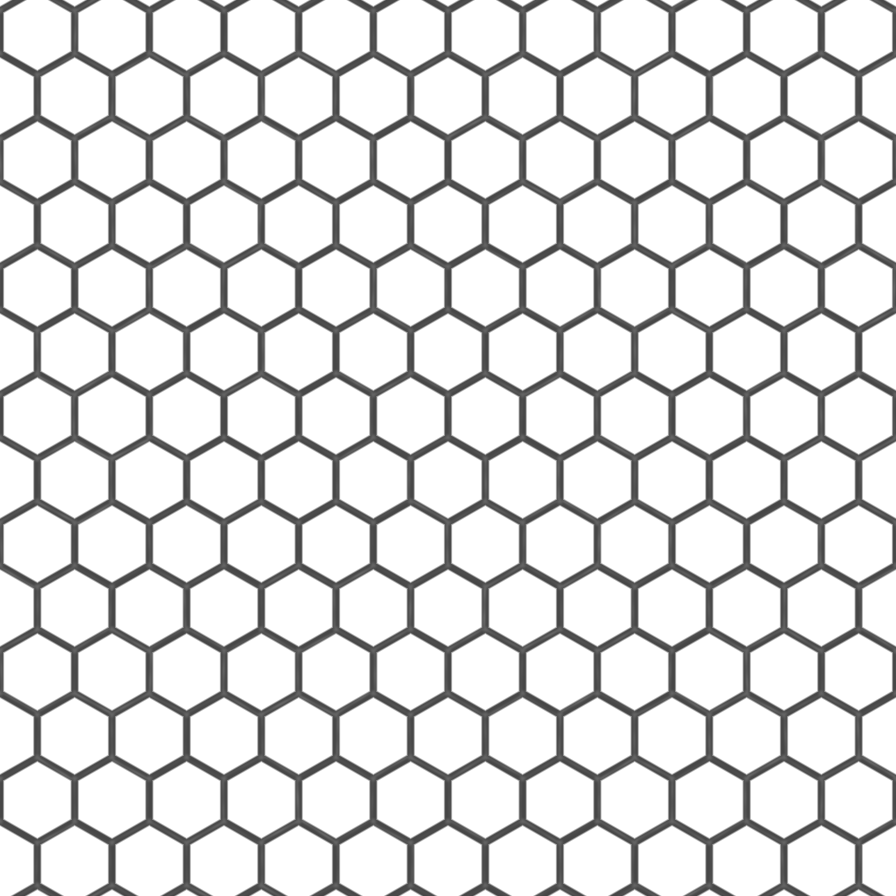
A three.js fragment shader for this pattern:

```glsl
// Seamless honeycomb mesh of softly shaded dark grey wires on white.
varying vec2 vUv;

const vec2 REPEATS = vec2(12.0, 14.0);   // columns and rows; rows must be even
const float ROW_HEIGHT = 0.8660254;      // row spacing in column widths
const float HALF_EDGE = 0.2886751;       // half the length of a hexagon side
const float HALF_WIDTH = 0.048;          // half the wire width, in column widths
const float SOFTNESS = 0.017;            // blur of the wire rim
const float STREAK_WIDTH = 0.021;        // spread of the highlight across a wire
const float JOINT_SIZE = 0.065;          // reach of the pale joints
const vec3 PAPER = vec3(1.0);
const vec3 WIRE_DARK = vec3(0.275);
const vec3 WIRE_LIGHT = vec3(0.41);

float hash(vec2 p) {
  return fract(sin(dot(p, vec2(12.9898, 78.233))) * 43758.5453);
}

// Hexagon centre in grid units; odd rows shift by half a column.
vec2 cellCentre(vec2 p, vec2 offset) {
  float row = floor(p.y) + offset.y;
  float shift = 0.5 * mod(row, 2.0);
  return vec2(floor(p.x - shift + 0.5) + shift + offset.x, row + 0.5);
}

void main() {
  vec2 p = vUv * REPEATS;
  vec2 metric = vec2(1.0, ROW_HEIGHT);

  // Two nearest hexagon centres
  vec2 nearest = vec2(0.0);
  vec2 second = vec2(0.0);
  float nearestSq = 100.0;
  float secondSq = 100.0;
  for (int j = -1; j <= 1; j++) {
    for (int i = -1; i <= 1; i++) {
      vec2 centre = cellCentre(p, vec2(float(i), float(j)));
      vec2 delta = (p - centre) * metric;
      float distSq = dot(delta, delta);
      if (distSq < nearestSq) {
        second = nearest;
        secondSq = nearestSq;
        nearest = centre;
        nearestSq = distSq;
      } else if (distSq < secondSq) {
        second = centre;
        secondSq = distSq;
      }
    }
  }

  // Wire coordinates, oriented alike from both sides
  vec2 normal = (second - nearest) * metric;
  normal *= sign(normal.y + 0.1 * normal.x);
  vec2 local = (p - 0.5 * (nearest + second)) * metric;
  float across = dot(local, normal);
  float along = dot(local, vec2(-normal.y, normal.x));
  float edgeDist = 0.5 * (secondSq - nearestSq);

  // Random traits of each wire, wrapped at the canvas border
  vec2 id = floor(2.0 * mod(nearest + second + 0.25, 2.0 * REPEATS));
  float strength = mix(0.15, 0.9, hash(id));
  float offset = (hash(id + 17.3) - 0.5) * HALF_WIDTH;
  float slant = (hash(id + 41.7) - 0.5) * 0.08;
  float phase = 6.2831853 * hash(id + 73.1);

  // Highlight streak, fading into pale joints
  float streakPos = (across - offset - slant * along) / STREAK_WIDTH;
  float streak = strength * exp(-streakPos * streakPos);
  streak *= 0.8 + 0.2 * sin(along * 16.0 + phase);
  float jointDist = max(HALF_EDGE - abs(along), 0.0);
  float joint = 1.0 - smoothstep(0.0, JOINT_SIZE, jointDist);
  float ridge = exp(-pow(across / (0.7 * HALF_WIDTH), 2.0));
  vec3 wire = mix(WIRE_DARK, WIRE_LIGHT, mix(streak, 0.85 * ridge, joint));

  float cover = 1.0 - smoothstep(HALF_WIDTH - SOFTNESS, HALF_WIDTH + SOFTNESS, edgeDist);
  gl_FragColor = vec4(mix(PAPER, wire, cover), 1.0);
}
```
